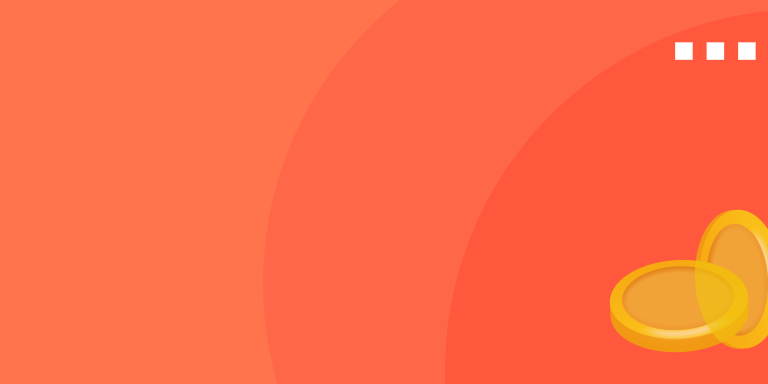
Give the GLSL for this background, as a Shadertoy shader.

```glsl
// Flat coral backdrop with two large overlapping discs, a row of small white
// squares and a pair of translucent gold coins in the lower right corner.
// Shapes are distance functions; one unit is the canvas height, y points up.

const vec3 BASE_COLOR  = vec3(1.00, 0.451, 0.302);
const vec3 OUTER_COLOR = vec3(1.00, 0.404, 0.286);
const vec3 INNER_COLOR = vec3(1.00, 0.345, 0.235);
const vec3 GOLD        = vec3(0.97, 0.66, 0.07);
const vec3 GOLD_SIDE   = vec3(0.95, 0.60, 0.08);
const vec3 GOLD_LIGHT  = vec3(0.98, 0.76, 0.10);
const vec3 FACE_COLOR  = vec3(0.95, 0.64, 0.22);
const vec3 GROOVE      = vec3(0.88, 0.50, 0.09);
const vec3 SHINE       = vec3(0.99, 0.85, 0.68);
const vec3 OVERLAP     = vec3(0.94, 0.76, 0.06);

const float DISC_RADIUS  = 0.940;
const vec2  OUTER_CENTER = vec2(1.625, 0.263);
const vec2  INNER_CENTER = vec2(2.099, 0.0365);

const vec2  SQUARE_START = vec2(1.781, 0.867);
const float SQUARE_PITCH = 0.082;
const float SQUARE_HALF  = 0.0228;
const float SQUARE_COUNT = 3.0;

struct Coin {
    vec2 center;      // middle of the front rim
    vec2 radius;      // radii of the front rim
    vec2 faceOffset;  // recessed face relative to the rim
    vec2 faceRadius;
    vec2 depth;       // shift from the front rim to the back rim
    float tilt;
    vec2 shineDir;    // where the edge catches the light
};

const Coin LYING = Coin(vec2(1.768, 0.2205), vec2(0.180, 0.1025),
    vec2(-0.002, 0.003), vec2(0.146, 0.083), vec2(0.0, -0.035),
    0.05, vec2(0.12, -0.99));
const Coin STANDING = Coin(vec2(1.930, 0.273), vec2(0.108, 0.181),
    vec2(-0.010, -0.001), vec2(0.080, 0.146), vec2(-0.012, 0.0),
    0.06, vec2(0.94, 0.34));

// Coverage of a shape from its signed distance, softened over one pixel.
float fill(float d) {
    return clamp(0.5 - d * iResolution.y, 0.0, 1.0);
}

float ellipseDist(vec2 p, vec2 r) {
    float k = length(p / r);
    return k * (k - 1.0) / max(length(p / (r * r)), 1e-4);
}

// Ellipse swept along the depth vector.
float sweptEllipseDist(vec2 p, vec2 r, vec2 depth) {
    vec2 a = p / r, b = depth / r;
    float h = clamp(dot(a, b) / dot(b, b), 0.0, 1.0);
    return ellipseDist(p - h * depth, r);
}

vec2 rotate(vec2 p, float a) {
    float c = cos(a), s = sin(a);
    return vec2(c * p.x + s * p.y, c * p.y - s * p.x);
}

// Coin colour in rgb, coverage in alpha.
vec4 drawCoin(vec2 p, Coin coin) {
    p = rotate(p - coin.center, coin.tilt);
    float body = sweptEllipseDist(p, coin.radius, coin.depth);
    float rim = ellipseDist(p, coin.radius);
    vec2 q = p - coin.faceOffset;
    float face = ellipseDist(q, coin.faceRadius);
    vec2 dir = normalize(p / coin.radius + 1e-5);

    // Side wall and brighter rim
    vec3 rimColor = mix(GOLD, GOLD_LIGHT, 0.5 + 0.5 * dot(dir, coin.shineDir));
    vec3 color = mix(GOLD_SIDE, rimColor, fill(rim));

    // Pale glint along the lit part of the rim
    float glint = smoothstep(0.65, 0.98, dot(dir, coin.shineDir));
    float band = (face + 0.5 * (face - rim)) / 0.011 - 1.9;
    color = mix(color, SHINE, 0.75 * glint * exp(-band * band));

    // Recessed face, shaded at the edge away from the light
    float shade = smoothstep(-0.020, 0.0, face);
    float away = smoothstep(0.3, -0.8, dot(dir, coin.shineDir));
    vec3 faceColor = mix(FACE_COLOR, GROOVE, shade * (0.25 + 0.6 * away));
    color = mix(color, faceColor, fill(face));
    return vec4(color, fill(body));
}

void mainImage(out vec4 fragColor, in vec2 fragCoord) {
    vec2 p = fragCoord / iResolution.y;

    // Backdrop discs
    vec3 color = BASE_COLOR;
    color = mix(color, OUTER_COLOR, fill(length(p - OUTER_CENTER) - DISC_RADIUS));
    color = mix(color, INNER_COLOR, fill(length(p - INNER_CENTER) - DISC_RADIUS));

    // Row of squares: fold onto the nearest cell
    vec2 s = p - SQUARE_START;
    s.x -= SQUARE_PITCH * clamp(round(s.x / SQUARE_PITCH), 0.0, SQUARE_COUNT - 1.0);
    s = abs(s) - SQUARE_HALF;
    color = mix(color, vec3(1.0), fill(max(s.x, s.y)));

    // Coins, tinted yellow where they cross
    vec4 back = drawCoin(p, STANDING);
    vec4 front = drawCoin(p, LYING);
    color = mix(color, back.rgb, back.a);
    color = mix(color, front.rgb, front.a);
    color = mix(color, OVERLAP, 0.65 * back.a * front.a);

    fragColor = vec4(color, 1.0);
}
```
